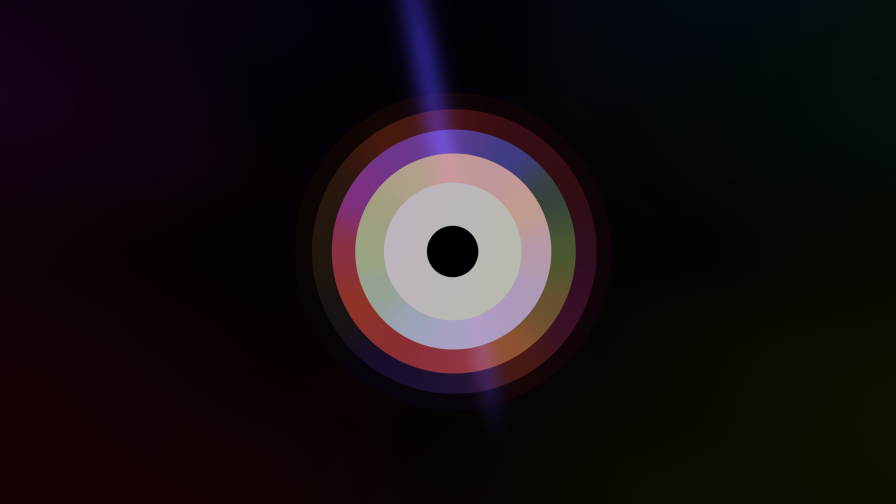
Write a WebGL 2 fragment shader that draws this background.

```glsl
#version 300 es
precision highp float;
// Concentric glowing rings around a black core, crossed by a slanted violet beam.
// Each ring is a disc painted from large to small, tinted by a palette that is
// swept around its angle; the dark backdrop tints its corners the same way.

#define CENTER vec2(0.0095, 0.001)
#define DRIFT 0.0010
#define CORE_RADIUS 0.051
#define DISC_RADIUS 0.1366
#define BEAM_OFFSET 0.028
#define BEAM_SLOPE -0.194
#define BEAM_WIDTH 0.029
#define BEAM_COLOR vec3(0.14, 0.11, 0.46)

uniform vec2 u_resolution;
out vec4 outColor;

const float TAU = 6.2831853;
const int STOPS = 12;

// Palettes run counterclockwise from the right, one stop every 30 degrees.
const vec3 PASTEL[STOPS] = vec3[STOPS](
    vec3(.71, .60, .66), vec3(.76, .61, .56), vec3(.75, .59, .60), vec3(.76, .60, .59),
    vec3(.69, .63, .54), vec3(.63, .62, .50), vec3(.60, .64, .50), vec3(.58, .63, .58),
    vec3(.61, .64, .72), vec3(.66, .63, .76), vec3(.68, .61, .75), vec3(.68, .60, .72));
const vec3 VIVID[STOPS] = vec3[STOPS](
    vec3(.29, .34, .19), vec3(.21, .26, .23), vec3(.25, .23, .52), vec3(.35, .23, .55),
    vec3(.43, .21, .55), vec3(.49, .19, .50), vec3(.54, .19, .26), vec3(.56, .20, .15),
    vec3(.54, .18, .20), vec3(.56, .20, .25), vec3(.56, .32, .19), vec3(.41, .32, .19));
const vec3 EMBER[STOPS] = vec3[STOPS](
    vec3(.18, .05, .12), vec3(.19, .05, .07), vec3(.21, .05, .08), vec3(.25, .07, .07),
    vec3(.28, .10, .05), vec3(.16, .09, .05), vec3(.12, .09, .05), vec3(.09, .07, .08),
    vec3(.09, .05, .17), vec3(.12, .07, .20), vec3(.28, .10, .07), vec3(.22, .06, .15));
const vec3 BACKDROP[STOPS] = vec3[STOPS](
    vec3(.020, .040, .000), vec3(.010, .055, .030), vec3(.005, .040, .065), vec3(.000, .003, .030),
    vec3(.030, .000, .050), vec3(.085, .000, .090), vec3(.055, .000, .025), vec3(.080, .000, .005),
    vec3(.075, .000, .000), vec3(.030, .012, .000), vec3(.050, .045, .000), vec3(.055, .065, .000));

// Smooth cyclic lookup in a palette by direction.
vec3 sweep(vec3 palette[STOPS], vec2 dir) {
    float turn = fract(atan(dir.y, dir.x) / TAU) * float(STOPS);
    int i = int(turn) % STOPS;
    return mix(palette[i], palette[(i + 1) % STOPS], smoothstep(0.0, 1.0, fract(turn)));
}

// Antialiased coverage of a disc.
float disc(vec2 p, float radius) {
    float edge = 0.75 / u_resolution.y;
    return 1.0 - smoothstep(-edge, edge, length(p) - radius);
}

void main() {
    vec2 p = (gl_FragCoord.xy - 0.5 * u_resolution) / u_resolution.y;
    vec2 screen = 2.0 * gl_FragCoord.xy / u_resolution - 1.0;
    vec2 q = p - CENTER;

    // Dark backdrop, coloured toward the corners
    vec3 color = vec3(0.006, 0.003, 0.005);
    color += sweep(BACKDROP, screen) * smoothstep(0.1, 1.35, length(screen));

    // Faint halo and the three coloured rings, outermost first
    color += vec3(0.018, 0.004, 0.010) * exp(-pow(length(q) / 0.34, 6.0));
    color = mix(color, sweep(EMBER, q) * 0.22 + vec3(0.012, 0.0, 0.005), disc(q, 0.315));
    color = mix(color, sweep(EMBER, q), disc(q - vec2(3.0 * DRIFT, 0.0), 0.2824));
    color = mix(color, sweep(VIVID, q), disc(q - vec2(2.0 * DRIFT, 0.0), 0.242));

    // Beam, brightest above the rings and dying out below them
    float across = p.x - BEAM_OFFSET - BEAM_SLOPE * p.y;
    float width = BEAM_WIDTH * (1.0 + 0.3 * p.y);
    float along = smoothstep(-0.39, -0.22, p.y) * mix(0.55, 1.0, smoothstep(-0.2, 0.36, p.y));
    along *= 1.0 - 0.2 * smoothstep(0.40, 0.5, p.y);
    float beam = exp(-pow(across / width, 2.0)) * along;
    color += BEAM_COLOR * beam * (1.0 - 0.55 * color / (color + 0.25));

    // Pastel ring, pale disc and black core
    vec3 pastel = sweep(PASTEL, q) + 0.06 * beam * vec3(0.5, 0.0, 0.6);
    color = mix(color, pastel, disc(q - vec2(DRIFT, 0.0), 0.1945));
    float side = smoothstep(-0.12, 0.14, q.x - 0.3 * q.y);
    vec3 pale = mix(vec3(0.74, 0.71, 0.74), vec3(0.72, 0.73, 0.69), side);
    color = mix(color, pale, disc(q, DISC_RADIUS));
    color = mix(color, vec3(0.0), disc(q + vec2(0.0003, 0.0), CORE_RADIUS));

    outColor = vec4(color, 1.0);
}
```
